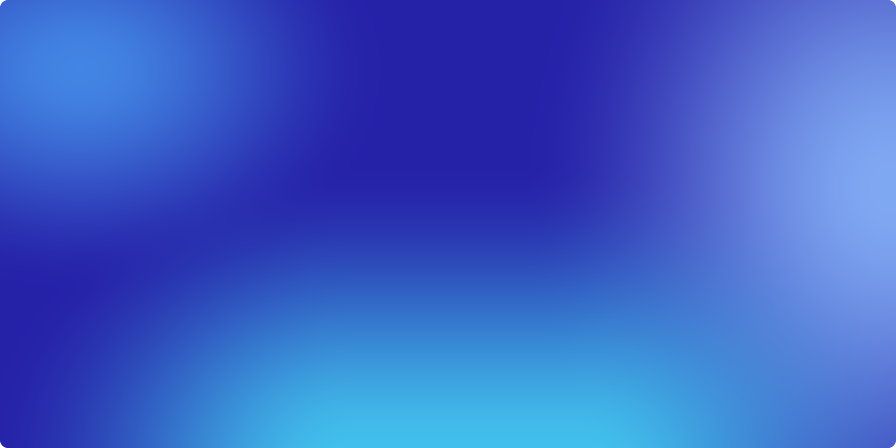
This background is drawn by a WebGL 1 fragment shader. Its source:

```glsl
precision highp float;

uniform vec2 u_resolution;

const vec3 INDIGO = vec3(0.148, 0.132, 0.66);
const vec3 AZURE = vec3(0.26, 0.52, 0.89);
const vec3 PERIWINKLE = vec3(0.50, 0.66, 0.95);
const vec3 CYAN = vec3(0.26, 0.76, 0.93);
const vec3 PAGE = vec3(1.0);

// Soft elliptical glow around a horizontal core of the given half width
float glow(vec2 p, vec2 center, vec2 radius, float core) {
    vec2 offset = abs(p - center);
    offset.x = max(offset.x - core, 0.0);
    return 1.0 - smoothstep(0.0, 1.0, length(offset / radius));
}

// Signed distance to a rounded rectangle centred on the origin
float roundedBox(vec2 p, vec2 halfSize, float corner) {
    vec2 q = abs(p) - halfSize + corner;
    return length(max(q, 0.0)) + min(max(q.x, q.y), 0.0) - corner;
}

void main() {
    // Canvas height is one unit
    vec2 p = gl_FragCoord.xy / u_resolution.y;
    vec2 size = vec2(u_resolution.x / u_resolution.y, 1.0);
    float pixel = 1.0 / u_resolution.y;

    // Layered glows
    vec3 color = INDIGO;
    color = mix(color, AZURE, glow(p, vec2(0.18, 0.845), vec2(0.69, 0.50), 0.0));
    color = mix(color, PERIWINKLE, glow(p, vec2(1.99, 0.58), vec2(0.83, 0.98), 0.0));
    color = mix(color, CYAN, glow(p, vec2(1.045, -0.04), vec2(0.85, 0.68), 0.25));

    // Rounded card corners
    float edge = roundedBox(p - 0.5 * size, 0.5 * size, 0.018);
    color = mix(color, PAGE, smoothstep(-0.5 * pixel, 0.5 * pixel, edge));

    gl_FragColor = vec4(color, 1.0);
}
```
